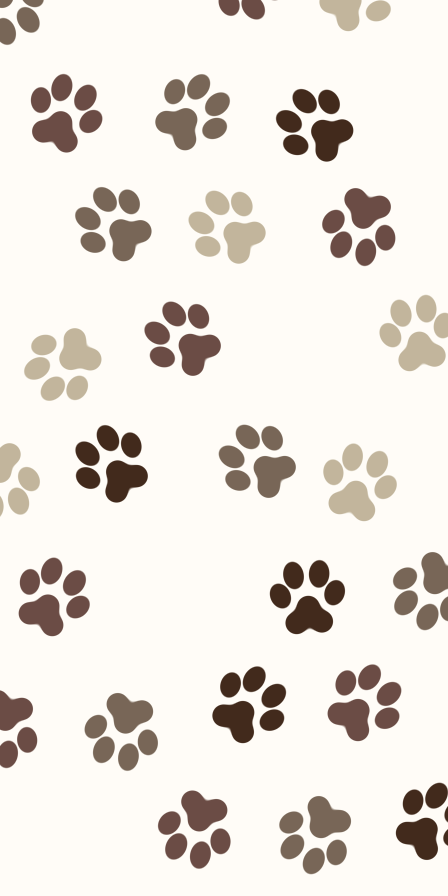
Give the GLSL for this pattern, as a Shadertoy shader.

```glsl
const vec3 CREAM = vec3(1.0, 0.99, 0.97);
const vec3 BEIGE = vec3(0.76, 0.71, 0.61);
const vec3 TAUPE = vec3(0.47, 0.40, 0.34);
const vec3 ROSEWOOD = vec3(0.42, 0.30, 0.27);
const vec3 ESPRESSO = vec3(0.26, 0.165, 0.11);

const float CELL = 0.27;       // grid spacing, in canvas widths
const float PAW_SIZE = 0.083;  // half width of one paw

vec3 hash3(vec2 p) {
    vec3 q = fract(vec3(p.xyx) * vec3(0.1031, 0.1030, 0.0973) + 0.37);
    q += dot(q, q.yxz + 33.33);
    return fract((q.xxy + q.yzz) * q.zyx);
}

vec2 rotate(vec2 p, float angle) {
    float c = cos(angle), s = sin(angle);
    return vec2(c * p.x - s * p.y, s * p.x + c * p.y);
}

float smoothMin(float a, float b, float k) {
    float h = max(k - abs(a - b), 0.0) / k;
    return min(a, b) - 0.25 * h * h * k;
}

float circle(vec2 p, vec2 center, float radius) {
    return length(p - center) - radius;
}

// Ellipse leaning to the right by the given angle
float toe(vec2 p, vec2 center, vec2 radii, float lean) {
    vec2 q = rotate(p - center, lean) / radii;
    return (length(q) - 1.0) * min(radii.x, radii.y);
}

// Paw of half width 1, toes pointing up, mirrored about its axis
float paw(vec2 p) {
    p = vec2(abs(p.x), p.y - 0.13);
    float toes = min(toe(p, vec2(0.73, 0.0), vec2(0.27, 0.345), 0.38),
                     toe(p, vec2(0.345, 0.53), vec2(0.275, 0.37), 0.12));
    float lobes = smoothMin(circle(p, vec2(0.34, -0.75), 0.30),
                            circle(p, vec2(-0.34, -0.75), 0.30), 0.32);
    float pad = smoothMin(circle(p, vec2(0.0, -0.35), 0.31), lobes, 0.25);
    return min(toes, pad);
}

// Spread the colours evenly over the grid
vec3 pawColor(vec2 id) {
    float pick = fract(0.618 * id.x + 0.27 * id.y + 0.1);
    if (pick < 0.32) return BEIGE;
    if (pick < 0.57) return TAUPE;
    if (pick < 0.83) return ROSEWOOD;
    return ESPRESSO;
}

// Jittered brick grid with a few empty places
vec3 scatterPaws(vec2 uv, float pixel) {
    vec3 color = CREAM;
    vec2 g = uv / CELL;
    for (int j = -1; j <= 1; j++) {
        float row = floor(g.y) + float(j);
        float shift = 0.5 * mod(row, 2.0);
        for (int i = -1; i <= 1; i++) {
            vec2 id = vec2(floor(g.x - shift) + float(i), row);
            if (mod(id.x + 3.0 * id.y, 7.0) < 0.5) continue;

            vec3 rnd = hash3(id + 20.0);
            vec2 center = id + vec2(shift, 0.0) + 0.5 + 0.28 * (rnd.xy - 0.5);
            float flip = step(0.7, fract(rnd.z * 7.3)) * 3.1416;
            float angle = 2.0 * (rnd.z - 0.5) + flip;

            vec2 p = rotate((g - center) * CELL / PAW_SIZE, angle);
            float d = paw(p) * PAW_SIZE;
            float cover = 1.0 - smoothstep(-0.7 * pixel, 0.7 * pixel, d);
            color = mix(color, pawColor(id), cover);
        }
    }
    return color;
}

void mainImage(out vec4 fragColor, in vec2 fragCoord) {
    vec2 uv = fragCoord / iResolution.x;
    fragColor = vec4(scatterPaws(uv, 1.0 / iResolution.x), 1.0);
}
```
